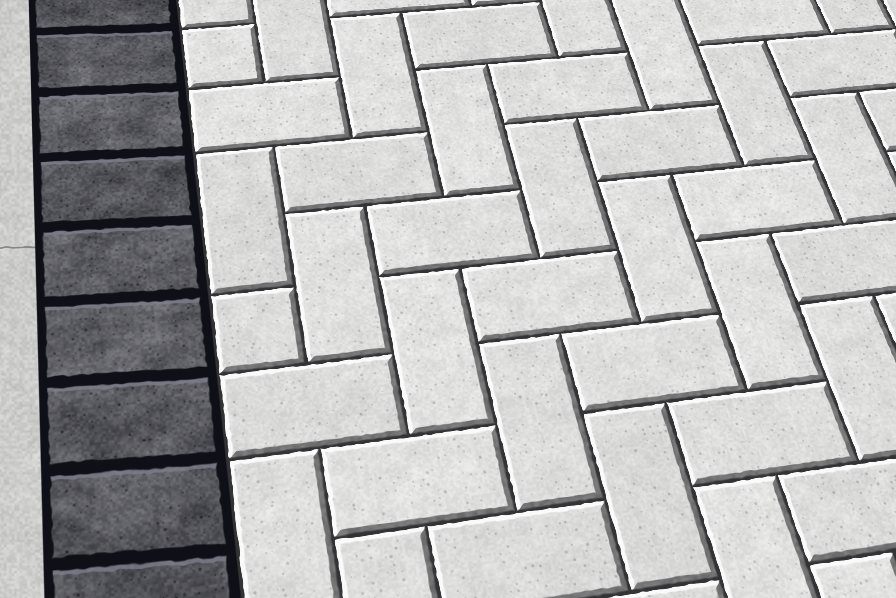
Reproduce this pattern procedurally as a Shadertoy shader.

```glsl
// Herringbone paving in perspective, with a dark brick border and a concrete curb.

// Ground plane (brick widths) to canvas (height 1, y down), column by column
const mat3 GROUND_TO_VIEW = mat3(
    0.1380, -0.0100, 0.0102,
    0.00105, 0.1021, -0.0340,
    0.3262, 0.2570, 1.0);
const float VIEW_WIDTH = 1.5;

const vec3 PALE = vec3(0.872, 0.872, 0.870);
const vec3 LIT_EDGE = vec3(0.985);
const vec3 BEVEL = vec3(0.455, 0.455, 0.46);
const vec3 JOINT = vec3(0.20, 0.20, 0.21);
const vec3 SLATE = vec3(0.355, 0.355, 0.38);
const vec3 SLATE_EDGE = vec3(0.50, 0.50, 0.56);
const vec3 SHADOW = vec3(0.06, 0.06, 0.09);
const vec3 CURB = vec3(0.80, 0.80, 0.795);

const float LIT_WIDTH = 0.058;
const float BEVEL_WIDTH = 0.088;
const float JOINT_WIDTH = 0.017;
const float BORDER_LEFT = -1.97;
const float BORDER_RIGHT = -0.025;
const float BORDER_SHEAR = 0.06;
const float CURB_JOINT_Y = 0.414;

float hash(vec2 p) {
    return fract(sin(dot(p, vec2(127.1, 311.7))) * 43758.5453);
}

float noise(vec2 p) {
    vec2 i = floor(p), f = fract(p);
    f = f * f * (3.0 - 2.0 * f);
    return mix(mix(hash(i), hash(i + vec2(1, 0)), f.x),
               mix(hash(i + vec2(0, 1)), hash(i + vec2(1, 1)), f.x), f.y);
}

float fbm(vec2 p) {
    float sum = 0.0, amp = 0.5;
    for (int i = 0; i < 4; i++) {
        sum += amp * noise(p);
        p = p * 2.1 + 17.3;
        amp *= 0.5;
    }
    return sum;
}

// 1 where d lies below the edge, smoothed over one pixel
float below(float d, float edge, float aa) {
    return 1.0 - smoothstep(edge - 0.6 * aa, edge + 0.6 * aa, d);
}

// Scattered small pits in the concrete
float pits(vec2 g, float aa) {
    vec2 p = g * 13.0, id = floor(p);
    vec2 centre = 0.25 + 0.5 * vec2(hash(id + 3.1), hash(id + 8.7));
    float radius = 0.05 + 0.17 * hash(id + 5.5);
    return step(0.72, hash(id)) * below(length(fract(p) - centre), radius, aa * 13.0);
}

// Each diagonal run repeats every four cells: upright top, flat left, flat right, upright base
vec3 herringbone(vec2 g, float aa) {
    vec2 cell = floor(g);
    float part = mod(cell.x - cell.y, 4.0);
    bool flatBrick = part > 0.5 && part < 2.5;
    vec2 size = flatBrick ? vec2(2, 1) : vec2(1, 2);
    vec2 origin = cell - vec2(part > 1.5 && part < 2.5 ? 1.0 : 0.0, part > 2.5 ? 1.0 : 0.0);
    vec2 local = g - origin;
    if (g.x < 1.0 && origin.x < 0.0) local.x = g.x;
    vec2 rest = size - (g - origin);

    float wobble = 0.016 * (noise(g * 17.0) - 0.5);
    float lit = min(local.x, local.y) + wobble;
    float shade = min(rest.x, rest.y) + wobble;

    // Face grain
    vec3 col = PALE + 0.035 * (hash(origin) - 0.5);
    col += 0.09 * (fbm(g * 5.0) - 0.47) + 0.07 * (noise(g * 38.0) - 0.5);
    col -= 0.14 * pits(g, aa);

    // Lit left and top edges, shaded right and bottom bevels, then joints
    col = mix(col, LIT_EDGE, 0.95 * below(lit, LIT_WIDTH, aa * 1.3));
    float bevel = below(shade, BEVEL_WIDTH, aa) * below(shade - lit, 0.0, aa);
    col = mix(col, BEVEL + 0.10 * (noise(g * 22.0) - 0.5), bevel);
    col = mix(col, JOINT, below(min(lit * 1.8, shade * 0.6), JOINT_WIDTH, aa));
    return col;
}

vec3 darkBorder(vec2 g, float aa) {
    float row = g.y - BORDER_SHEAR * g.x;
    float y = fract(row);
    float wobble = 0.025 * (noise(g * 14.0) - 0.5);
    vec3 col = SLATE + 0.06 * (hash(vec2(floor(row), 4.0)) - 0.5);
    col += 0.26 * (fbm(g * vec2(3.0, 4.0)) - 0.47) + 0.12 * (noise(g * 34.0) - 0.5);
    col -= 0.12 * pits(g + 31.0, aa);
    col = mix(col, SLATE_EDGE, 0.75 * below(y + wobble, 0.07, aa));
    float gap = min(1.0 - y, min(g.x - BORDER_LEFT + 0.02, BORDER_RIGHT - g.x + 0.01));
    gap = min(gap, y + 0.09);
    return mix(col, SHADOW, below(gap + wobble, 0.115, aa * 1.4));
}

vec3 curb(vec2 p) {
    vec3 col = CURB + 0.07 * (fbm(p * 30.0) - 0.47) + 0.10 * (noise(p * 230.0) - 0.5);
    float seam = abs(p.y - CURB_JOINT_Y + 0.003 * (noise(p * 90.0) - 0.5));
    return mix(col, BEVEL, 0.8 * below(seam, 0.0015, 1.0 / iResolution.y));
}

void mainImage(out vec4 fragColor, in vec2 fragCoord) {
    vec2 uv = fragCoord / iResolution.xy;
    vec2 view = vec2(uv.x * VIEW_WIDTH, 1.0 - uv.y);
    vec3 q = inverse(GROUND_TO_VIEW) * vec3(view, 1.0);
    vec2 ground = q.xy / q.z;
    float aa = 9.0 / iResolution.y;

    vec3 col = mix(herringbone(ground, aa), darkBorder(ground, aa),
                   below(ground.x, BORDER_RIGHT, aa));
    col = mix(col, curb(view), below(ground.x, BORDER_LEFT, aa));
    fragColor = vec4(clamp(col, 0.0, 1.0), 1.0);
}
```
